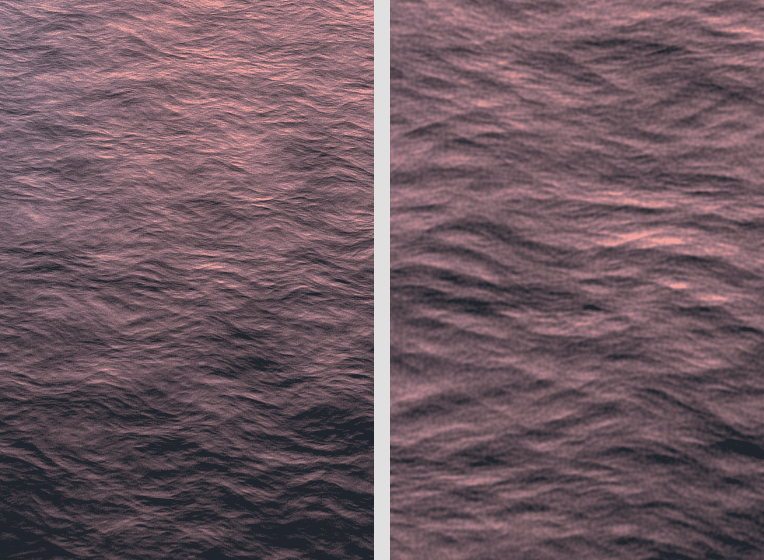
Left, the full canvas; right, a detail of the centre.
Give the GLSL for this texture, as a Shadertoy shader.

```glsl
const vec3 ABYSS = vec3(0.125, 0.142, 0.172);
const vec3 SLATE = vec3(0.25, 0.22, 0.25);
const vec3 PLUM  = vec3(0.36, 0.29, 0.32);
const vec3 MAUVE = vec3(0.47, 0.37, 0.40);
const vec3 ROSE  = vec3(0.59, 0.45, 0.49);
const vec3 BLUSH = vec3(0.74, 0.53, 0.55);
const vec3 GLINT = vec3(0.94, 0.64, 0.62);
const vec3 COOL_TINT = vec3(0.94, 1.02, 1.06);

const vec2 NEAR_DENSITY = vec2(9.0, 19.0);  // waves per canvas height, bottom
const vec2 FAR_DENSITY  = vec2(15.5, 46.0); // waves per canvas height, top
const int   OCTAVES = 4;
const float LACUNARITY = 1.9;
const float GAIN = 0.47;
const float SHEAR = 0.36;
const float CREST_ROUNDNESS = 0.0012;
const float SLOPE_STEP = 0.055;
const float SLOPE_CONTRAST = 0.165;
const float PATCH_CONTRAST = 0.36;
const float RIPPLE_CONTRAST = 0.17;
const float GRAIN_DENSITY = 400.0;
const float GRAIN_CONTRAST = 0.17;

vec2 hashGradient(vec2 cell) {
    vec3 h = fract(cell.xyx * vec3(0.1031, 0.1030, 0.0973));
    h += dot(h, h.yzx + 33.33);
    float angle = 6.2832 * fract((h.x + h.y) * h.z);
    return vec2(cos(angle), sin(angle));
}

float gradientNoise(vec2 p) {
    vec2 i = floor(p);
    vec2 f = p - i;
    vec2 u = f * f * f * (f * (f * 6.0 - 15.0) + 10.0);
    float a = dot(hashGradient(i), f);
    float b = dot(hashGradient(i + vec2(1, 0)), f - vec2(1, 0));
    float c = dot(hashGradient(i + vec2(0, 1)), f - vec2(0, 1));
    float d = dot(hashGradient(i + vec2(1, 1)), f - vec2(1, 1));
    return mix(mix(a, b, u.x), mix(c, d, u.x), u.y);
}

// Sum of crested waves, with alternating tilt
float waveHeight(vec2 p) {
    p.y += 0.7 * gradientNoise(p * vec2(0.6, 0.35) + 7.3);
    float height = 0.0;
    float amplitude = 1.0;
    float tilt = SHEAR;
    for (int i = 0; i < OCTAVES; i++) {
        p.y += tilt * p.x;
        float n = gradientNoise(p);
        height -= amplitude * sqrt(n * n + CREST_ROUNDNESS);
        p = p * LACUNARITY + vec2(17.7, 31.1);
        amplitude *= GAIN;
        tilt *= -1.1;
    }
    return height;
}

// Perspective: waves shrink towards the top
vec2 waterPlane(vec2 uv, float middle) {
    float across = mix(NEAR_DENSITY.x, FAR_DENSITY.x, uv.y);
    float along = NEAR_DENSITY.y * uv.y
                + 0.5 * (FAR_DENSITY.y - NEAR_DENSITY.y) * uv.y * uv.y;
    return vec2((uv.x - middle) * across, along) + vec2(40.0, 20.0);
}

vec3 duskRamp(float tone) {
    float t = clamp(tone, 0.0, 1.2) * 5.0;
    vec3 color = mix(ABYSS, SLATE, clamp(t, 0.0, 1.0));
    color = mix(color, PLUM, clamp(t - 1.0, 0.0, 1.0));
    color = mix(color, MAUVE, clamp(t - 2.0, 0.0, 1.0));
    color = mix(color, ROSE, clamp(t - 3.0, 0.0, 1.0));
    color = mix(color, BLUSH, clamp(t - 4.0, 0.0, 1.0));
    return mix(color, GLINT, clamp(t - 5.0, 0.0, 1.0));
}

void mainImage(out vec4 fragColor, in vec2 fragCoord) {
    vec2 uv = fragCoord / iResolution.y;
    float aspect = iResolution.x / iResolution.y;
    float side = uv.x / aspect;
    vec2 p = waterPlane(uv, 0.5 * aspect);

    // Sky glow over the water, fading to the foreground
    float tone = 0.08 + 0.48 * smoothstep(-0.05, 0.58, uv.y)
               + 0.27 * smoothstep(0.4, 1.0, uv.y);
    tone -= 0.09 * (1.0 - smoothstep(0.0, 0.45, side)) * uv.y;
    tone -= 0.07 * smoothstep(0.5, 1.0, side) * (1.0 - uv.y);

    // Faces towards the viewer are dark, backs catch the sky
    float slope = (waveHeight(p + vec2(0.0, SLOPE_STEP)) - waveHeight(p)) / SLOPE_STEP;
    float swell = gradientNoise(p * vec2(0.45, 0.6) + vec2(0.0, 0.15 * p.x))
                + 0.7 * gradientNoise(p * vec2(0.9, 1.3) + 50.0);
    float liveliness = mix(0.9, 1.1, side);
    tone += liveliness * (PATCH_CONTRAST * swell - SLOPE_CONTRAST * slope);

    // Fine ripples and film grain
    tone += RIPPLE_CONTRAST * gradientNoise(p * vec2(5.0, 4.5) + vec2(0.0, 1.5 * p.x));
    tone += GRAIN_CONTRAST * gradientNoise(uv * GRAIN_DENSITY);

    vec3 color = duskRamp(tone);
    float coolness = (1.0 - smoothstep(0.0, 0.5, side)) * smoothstep(0.2, 0.9, uv.y);
    color *= mix(vec3(1.0), COOL_TINT, coolness);
    fragColor = vec4(color, 1.0);
}
```
